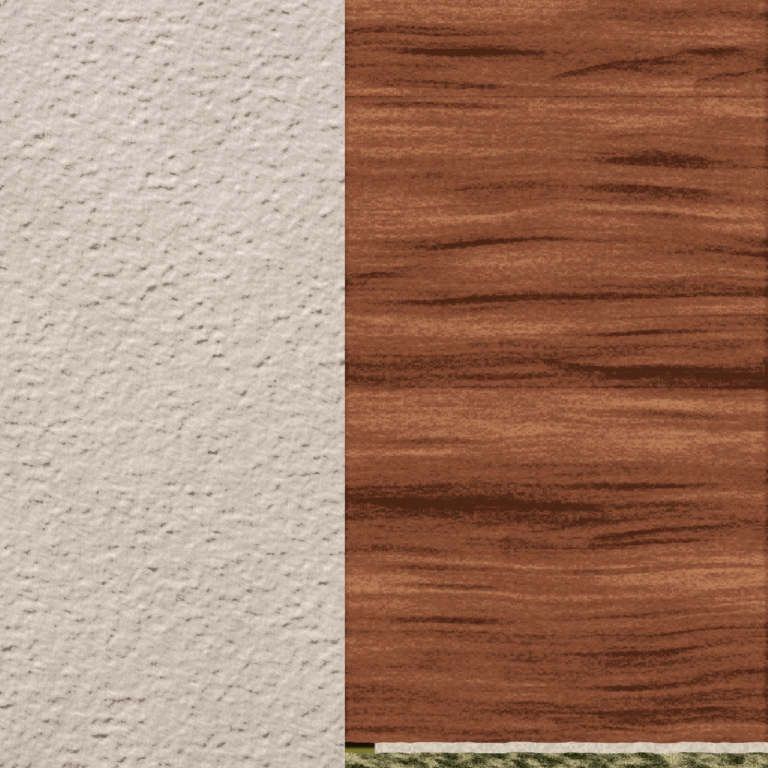
Reproduce this texture procedurally as a three.js fragment shader.

```glsl
// Draws a stucco wall beside horizontal wood grain, with a pale sill and grass below.
varying vec2 vUv;

float hash(vec2 p) {
  vec3 q = fract(p.xyx * vec3(0.1031, 0.1030, 0.0973));
  q += dot(q, q.yzx + 33.33);
  return fract((q.x + q.y) * q.z);
}

float noise(vec2 p) {
  vec2 i = floor(p), f = fract(p);
  f = f * f * (3.0 - 2.0 * f);
  return mix(mix(hash(i), hash(i + vec2(1, 0)), f.x),
             mix(hash(i + vec2(0, 1)), hash(i + vec2(1, 1)), f.x), f.y);
}

float fbm(vec2 p) {
  float sum = 0.0, gain = 0.5;
  for (int i = 0; i < 4; i++) {
    sum += gain * noise(p);
    p = mat2(1.6, 1.2, -1.2, 1.6) * p + 7.3;
    gain *= 0.5;
  }
  return sum;
}

// Soft horizontal band of tone
float band(float y, float center, float width) {
  float d = (y - center) / width;
  return exp(-d * d);
}

// Dark grain line that bends away from its tip, shaded on the lower side
float arch(vec2 p, vec2 tip, float run, float rise) {
  float t = (p.x - tip.x) / run;
  float d = p.y - tip.y - rise * sqrt(clamp(t, 0.0, 1.0));
  float line = exp(-abs(d) / (d > 0.0 ? 0.0025 : 0.008));
  return line * smoothstep(0.0, 0.06, t) * (1.0 - smoothstep(0.6, 1.15, t));
}

// Dark seam that starts at one x and fades out at another
float seam(vec2 p, float y, float from, float to) {
  return exp(-abs(p.y - y) / 0.0018) * smoothstep(from, from + 0.04, p.x)
       * (1.0 - smoothstep(to - 0.04, to, p.x));
}

float plasterHeight(vec2 p) {
  p += 0.004 * vec2(noise(p * 60.0), noise(p * 60.0 + 19.0));
  return fbm(p * vec2(80.0, 105.0));
}

vec3 stucco(vec2 p) {
  float slope = plasterHeight(p + vec2(-0.0012, 0.0022)) - plasterHeight(p - vec2(-0.0012, 0.0022));
  float light = -slope * 0.28 - 0.16 * smoothstep(0.14, 0.38, slope);
  light += 0.05 * (fbm(p * 7.0) - 0.47) + 0.035 * (hash(floor(p * 512.0)) - 0.5);
  vec3 color = mix(vec3(0.79, 0.74, 0.695), vec3(0.82, 0.77, 0.73), smoothstep(0.0, 0.9, p.y));
  return color + light * vec3(1.0, 1.03, 1.05);
}

vec3 wood(vec2 p) {
  // Slow waves bend the grain
  vec2 g = p;
  g.y += 0.018 * (noise(p * vec2(4.0, 7.0)) - 0.5) + 0.005 * (noise(p * vec2(14.0, 22.0)) - 0.5);

  // Broad tones of the boards
  float tone = 0.50;
  tone += 0.17 * band(p.y, 0.835, 0.045) + 0.14 * band(p.y, 0.72, 0.025);
  tone += 0.20 * band(p.y, 0.445, 0.045) + 0.10 * band(p.y, 0.25, 0.04);
  tone += 0.08 * band(p.y, 0.97, 0.03) + 0.08 * band(p.y, 0.57, 0.02);
  tone -= 0.20 * band(p.y, 0.515, 0.016) + 0.18 * band(p.y, 0.325, 0.03) * smoothstep(0.95, 0.5, p.x);
  tone -= 0.14 * band(p.y, 0.09, 0.05) + 0.10 * band(p.y, 0.76, 0.018);

  // Streaks from wide to fine
  tone += 0.32 * (noise(g * vec2(3.0, 42.0)) - 0.5);
  tone += 0.30 * (noise(g * vec2(6.0, 110.0) + 31.0) - 0.5);
  tone += 0.24 * (noise(g * vec2(16.0, 250.0) + 57.0) - 0.5);
  tone += 0.24 * (noise(p * vec2(210.0, 380.0)) - 0.5);
  tone += 0.14 * (hash(floor(p * 512.0)) - 0.5);
  tone -= 0.30 * smoothstep(0.68, 0.92, noise(g * vec2(3.5, 85.0) + 83.0));

  // Curved figure
  vec2 w = p + 0.006 * (vec2(noise(p * 30.0), noise(p * 30.0 + 11.0)) - 0.5);
  float figure = arch(w, vec2(0.71, 0.885), 0.32, 0.06) + arch(w, vec2(0.90, 0.885), 0.14, 0.032);
  figure += arch(w, vec2(0.755, 0.288), 0.30, 0.038) + 0.8 * arch(w, vec2(0.645, 0.286), 0.34, 0.058);
  figure += 0.8 * arch(w, vec2(0.715, 0.066), 0.18, -0.022) + 0.7 * arch(w, vec2(0.43, 0.915), 0.24, 0.025);
  figure += 0.7 * arch(w, vec2(0.43, 0.62), 0.18, 0.045) + 0.8 * arch(w, vec2(0.70, 0.54), 0.40, -0.036);
  tone -= 0.34 * figure;

  // Long seams between boards
  float seams = seam(p, 0.874, 0.40, 1.1) + seam(p, 0.496, 0.50, 1.1) + 0.8 * seam(p, 0.286, 0.63, 0.84);
  seams += 0.7 * seam(g, 0.735, 0.40, 0.80) + 0.7 * seam(g, 0.585, 0.77, 1.1) + 0.6 * seam(g, 0.175, 0.40, 1.1);
  tone -= 0.32 * seams;
  tone -= 0.20 * smoothstep(0.992, 1.0, p.x) + 0.18 * (1.0 - smoothstep(0.449, 0.455, p.x));

  vec3 color = mix(vec3(0.30, 0.145, 0.08), vec3(0.53, 0.30, 0.20), smoothstep(0.0, 0.5, tone));
  return mix(color, vec3(0.72, 0.49, 0.34), smoothstep(0.45, 1.0, tone));
}

vec3 grass(vec2 p) {
  float blades = fbm(vec2(p.x * 60.0 + p.y * 50.0, p.y * 130.0));
  vec3 color = mix(vec3(0.20, 0.20, 0.09), vec3(0.68, 0.64, 0.47), smoothstep(0.22, 0.72, blades));
  return color + 0.16 * (hash(floor(p * 512.0)) - 0.5);
}

void main() {
  vec2 p = vUv;
  float ragged = 0.002 * (noise(p * vec2(90.0, 1.0)) - 0.5);
  vec3 color = mix(grass(p), wood(p), smoothstep(0.026, 0.029, p.y + ragged));

  // Pale sill, with a mossy dark gap at its left end
  float sill = smoothstep(0.0185, 0.021, p.y + ragged) * (1.0 - smoothstep(0.032, 0.0345, p.y + ragged));
  vec3 sillColor = vec3(0.82, 0.78, 0.72) + 0.12 * (noise(p * 300.0) - 0.5);
  vec3 gapColor = mix(vec3(0.10, 0.07, 0.03), vec3(0.50, 0.47, 0.16), 1.0 - smoothstep(0.023, 0.029, p.y));
  color = mix(color, mix(gapColor, sillColor, smoothstep(0.486, 0.490, p.x)), sill);

  color = mix(stucco(p), color, smoothstep(0.448, 0.4502, p.x));
  gl_FragColor = vec4(clamp(color, 0.0, 1.0), 1.0);
}
```
